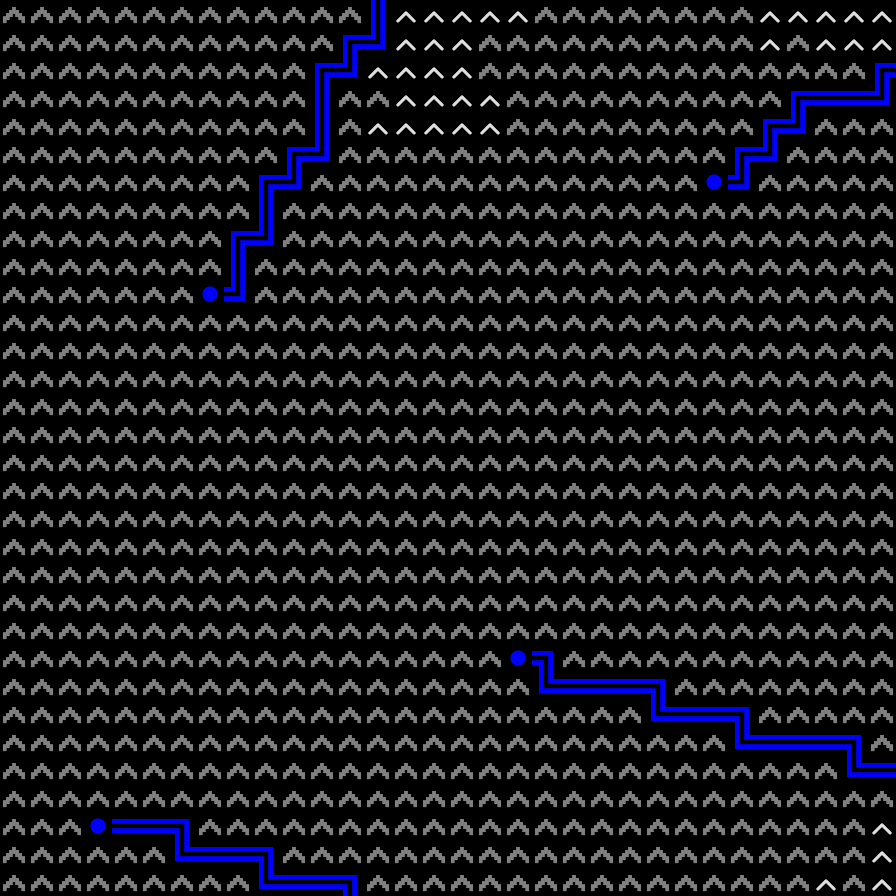
A Shadertoy shader for this pattern:

```glsl
#define CELLS 32.0
#define STEP 0.11
#define RIDGE_HEIGHT 0.25
#define BANK_OFFSET 0.167
#define BANK_HALF 0.085
#define SPRING_RADIUS 0.27
#define ROCK vec3(0.5)
#define SNOW vec3(0.87)
#define WATER vec3(0.0, 0.0, 1.0)

const float PI = 3.14159265;

struct River {
    vec2 spring;    // source cell, rows counted from the top
    float dir;      // row direction of the flow
    float slope;
    float offset;
    vec3 wobble;    // amplitude, frequency, peak column
};

float boxDistance(vec2 p, vec2 halfSize) {
    vec2 e = abs(p) - halfSize;
    return length(max(e, 0.0)) + min(max(e.x, e.y), 0.0);
}

// Square-cornered distance to an axis-aligned segment
float barDistance(vec2 p, vec2 a, vec2 b) {
    vec2 e = max(abs(p - 0.5 * (a + b)) - 0.5 * abs(b - a), 0.0);
    return max(e.x, e.y);
}

// Stepped, heavy chevron
float rockDistance(vec2 p) {
    float d = 1.0;
    for (int i = 0; i < 4; i++) {
        vec2 center = vec2(float(i) * STEP, float(i) * STEP - 0.125);
        vec2 halfSize = vec2(0.6 * STEP, 0.5 * RIDGE_HEIGHT) - 0.02;
        d = min(d, boxDistance(vec2(abs(p.x), p.y) - center, halfSize) - 0.02);
    }
    return d;
}

// Thin chevron
float peakDistance(vec2 p) {
    vec2 arm = vec2(0.29);
    vec2 q = vec2(abs(p.x), p.y + 0.04);
    float t = clamp(dot(q, arm) / dot(arm, arm), 0.0, 1.0);
    return length(q - arm * t) - 0.055;
}

bool isSnowy(vec2 cell) {
    float middle = 15.15 + 0.8 * cos(2.0 * cell.y);
    bool massif = cell.y < 4.5 && abs(cell.x - middle) < 2.065;
    bool upperRange = cell.y < 1.5 && cell.x > 26.5;
    bool lowerRange = cell.y > 28.5 && 31.0 - cell.x < 2.0 * max(cell.y - 30.0, 0.0) + 0.5;
    bool gap = abs(mod(cell.x + 4.0 * cell.y, 61.0) - 32.0) < 0.5;
    return massif || ((upperRange || lowerRange) && !gap);
}

// Rows travelled once the river leaves column k
float riverRow(River r, float k) {
    float bend = r.wobble.x * cos(r.wobble.y * (k - r.wobble.z));
    return k < 0.5 ? 0.0 : floor(r.slope * k + r.offset + bend);
}

void addRiver(vec2 q, River r, inout float d, inout bool wet) {
    vec2 p = (q - r.spring) * vec2(1.0, r.dir);
    vec2 cell = floor(p + 0.5);
    float k = cell.x;
    d = min(d, length(p) - SPRING_RADIUS);
    wet = wet || (k == 0.0 && cell.y == 0.0);
    if (k < 0.5) return;

    float enter = riverRow(r, k - 1.0);
    float leave = riverRow(r, k);
    float course = barDistance(p, vec2(k, enter), vec2(k, leave));
    course = min(course, barDistance(p, vec2(k - 1.0, enter), vec2(k, enter)));
    course = min(course, barDistance(p, vec2(k, leave), vec2(k + 1.0, leave)));
    d = min(d, abs(course - BANK_OFFSET) - BANK_HALF);
    wet = wet || (cell.y >= enter && cell.y <= leave);
}

void mainImage(out vec4 fragColor, in vec2 fragCoord) {
    float pixel = CELLS / iResolution.y;
    vec2 q = fragCoord * pixel;
    q = vec2(q.x, CELLS - q.y) - 0.5;
    vec2 cell = floor(q + 0.5);
    vec2 local = q - cell;

    // Stepped rivers and their springs
    River rivers[4] = River[4](
        River(vec2(7.0, 10.0), -1.0, 1.9, 0.32, vec3(0.2, PI, 4.0)),
        River(vec2(25.0, 6.0), -1.0, 0.5, 1.2, vec3(0.4, 0.5 * PI, 3.0)),
        River(vec2(18.0, 23.0), 1.0, 3.0 / 11.0, 0.86, vec3(0.0)),
        River(vec2(3.0, 29.0), 1.0, 1.0 / 3.0, 0.05, vec3(0.0)));
    float water = 1.0;
    bool wet = false;
    for (int i = 0; i < 4; i++) addRiver(q, rivers[i], water, wet);

    // Mountains on the dry cells
    bool snowy = isSnowy(cell);
    float mountain = snowy ? peakDistance(local) : rockDistance(local);
    float cover = wet ? 0.0 : smoothstep(0.5, -0.5, mountain / pixel);
    vec3 color = (snowy ? SNOW : ROCK) * cover;

    color = mix(color, WATER, smoothstep(0.5, -0.5, water / pixel));
    fragColor = vec4(color, 1.0);
}
```
